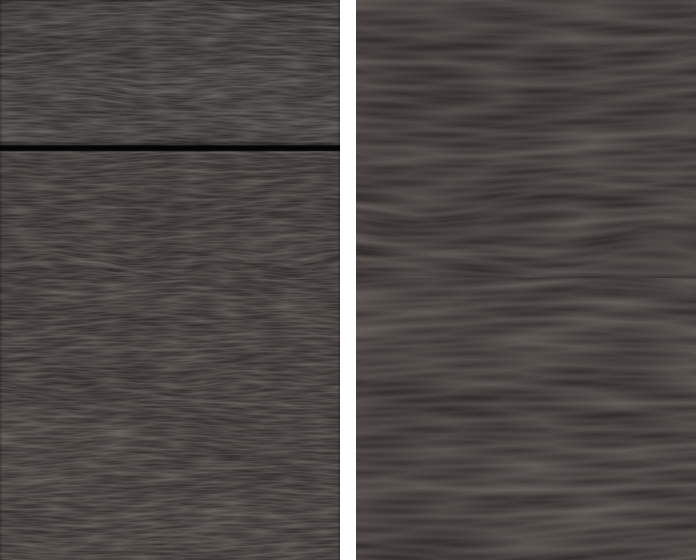
Left: the whole. Right: its middle third, enlarged.
Reproduce this texture procedurally as a Shadertoy shader.

```glsl
// Dark grey-brown wood cabinet front: a drawer above a door, split by a black gap.
// Horizontal grain is stretched cellular noise in three sizes, bent by layered
// sines; each plank has its own grain offset and tone, with wavier figure bands.

const vec3 DOOR_COLOR = vec3(0.292, 0.272, 0.260);
const vec3 DRAWER_COLOR = vec3(0.288, 0.273, 0.272);
const vec3 GAP_COLOR = vec3(0.025, 0.020, 0.020);
const float GAP_Y = 0.7355;
const float GAP_HALF = 0.0052;
const float SEAM_LOW = 0.284;
const float SEAM_MID = 0.501;
const float SEAM_TOP = 0.870;

vec2 hash2(vec2 cell) {
    vec3 q = fract(cell.xyx * vec3(0.1031, 0.1030, 0.0973));
    q += dot(q, q.yzx + 33.33);
    return fract((q.xx + q.yz) * q.zy);
}

// Distance to the nearest scattered point, centred near zero
float cellular(vec2 p) {
    vec2 cell = floor(p);
    vec2 local = fract(p);
    float nearest = 4.0;
    for (int j = -1; j <= 1; j++) {
        for (int i = -1; i <= 1; i++) {
            vec2 offset = vec2(i, j);
            vec2 toPoint = offset + hash2(cell + offset) - local;
            nearest = min(nearest, dot(toPoint, toPoint));
        }
    }
    return sqrt(nearest) - 0.43;
}

// Soft bell around a height
float band(float y, float center, float width) {
    float d = (y - center) / width;
    return exp(-d * d);
}

// Counts the joints below this height
float plankIndex(float y) {
    return step(SEAM_LOW, y) + step(SEAM_MID, y)
         + step(GAP_Y, y) + step(SEAM_TOP, y);
}

// Bends straight fibres; figure adds short ripples
vec2 bendGrain(vec2 p, float figure, float plank) {
    float sway = 0.0045 * sin(p.x * 7.0 + p.y * 13.0 + plank * 2.3)
               + 0.0016 * sin(p.x * 19.0 - p.y * 31.0 + plank);
    float ripple = 0.0034 * sin(p.x * 24.0 + p.y * 47.0 + plank * 4.1)
                 + 0.0012 * sin(p.x * 61.0 - p.y * 83.0);
    return p + vec2(0.0, sway + figure * ripple);
}

float woodGrain(vec2 p, float figure, float plank) {
    vec2 q = bendGrain(p, figure, plank) + plank * vec2(3.17, 1.73);
    float fine = cellular(q * vec2(19.0, 225.0));
    float medium = cellular(q * vec2(10.0, 118.0) + 41.0);
    float coarse = cellular(q * vec2(14.0, 90.0) + 87.0);
    float broad = cellular(q * vec2(2.6, 24.0) + 13.0);
    return 0.125 * fine + mix(0.095, 0.060, figure) * medium
         + 0.115 * figure * coarse + 0.045 * broad;
}

void mainImage(out vec4 fragColor, in vec2 fragCoord) {
    vec2 p = fragCoord / iResolution.y;
    float width = iResolution.x / iResolution.y;
    float pixel = 1.0 / iResolution.y;
    float plank = plankIndex(p.y);

    // Wavier figure close to the plank joints
    float figure = band(p.y, 0.530, 0.034) + 0.8 * band(p.y, 0.312, 0.030)
                 + 0.7 * band(p.y, 0.835, 0.030);
    float tone = woodGrain(p, figure, plank);

    // Uneven plank tone and faint joints
    tone += 0.008 * sin(plank * 2.4 + 0.8)
          + 0.005 * sin(p.x * 6.0 + p.y * 9.0 + plank);
    float joints = band(p.y, SEAM_LOW, 0.0016) + band(p.y, SEAM_MID, 0.0016)
                 + 0.5 * band(p.y, SEAM_TOP, 0.0016);
    tone -= 0.022 * joints;

    vec3 color = mix(DOOR_COLOR, DRAWER_COLOR, step(GAP_Y, p.y));
    color += tone * vec3(1.0, 0.99, 0.97);

    // Rounded rims beside the gap and along the outer edges
    float sideDistance = min(p.x, width - p.x);
    color *= 1.0 - 0.28 * band(p.y, GAP_Y + GAP_HALF + 0.002, 0.004);
    color += 0.05 * band(p.y, GAP_Y - GAP_HALF - 0.003, 0.0017);
    color *= 1.0 - 0.22 * band(sideDistance, 0.0, 0.003);
    color *= 1.0 - 0.22 * band(p.y, 1.0, 0.003);

    // Black gap between drawer and door
    float gapDistance = abs(p.y - GAP_Y) - GAP_HALF;
    float gap = 1.0 - smoothstep(-pixel, pixel, gapDistance);
    color = mix(color, GAP_COLOR, gap);

    fragColor = vec4(clamp(color, 0.0, 1.0), 1.0);
}
```
